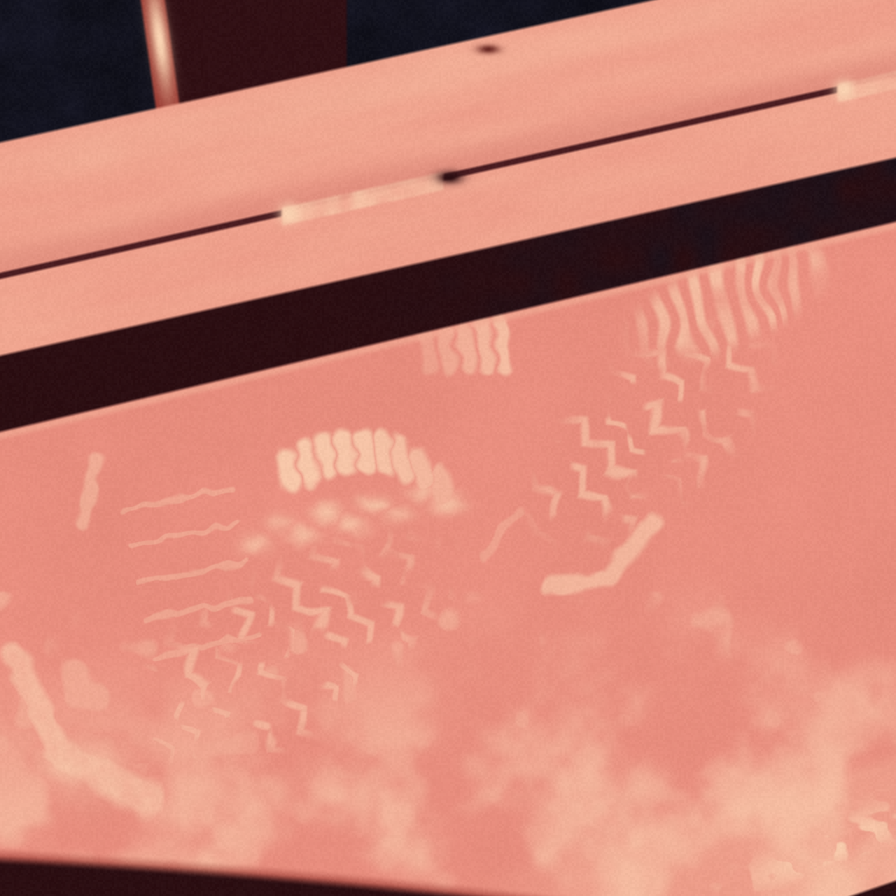
Reproduce this texture procedurally as a three.js fragment shader.

```glsl
varying vec2 vUv;

#define EDGE 0.0025
#define PAINT vec3(0.91, 0.555, 0.495)
#define LIT_PAINT vec3(0.945, 0.665, 0.575)
#define DUST vec3(0.98, 0.83, 0.70)
#define SHADOW vec3(0.17, 0.055, 0.07)
#define NAVY vec3(0.075, 0.075, 0.12)
#define RUST vec3(0.60, 0.23, 0.20)
#define GRAIN 0.022

float hash(vec2 p) {
  vec3 q = fract(vec3(p.xyx) * 0.1031);
  q += dot(q, q.yzx + 33.33);
  return fract((q.x + q.y) * q.z);
}

float noise(vec2 p) {
  vec2 i = floor(p), f = fract(p);
  f = f * f * (3.0 - 2.0 * f);
  return mix(mix(hash(i), hash(i + vec2(1, 0)), f.x),
             mix(hash(i + vec2(0, 1)), hash(i + vec2(1, 1)), f.x), f.y);
}

float fbm(vec2 p) {
  float sum = 0.0, amp = 0.5;
  for (int i = 0; i < 4; i++) {
    sum += amp * noise(p);
    p = p * 2.03 + 17.0;
    amp *= 0.5;
  }
  return sum;
}

float above(float d) { return smoothstep(-EDGE, EDGE, d); }
float between(float x, float a, float b) { return above(x - a) * above(b - x); }

float blob(vec2 p, vec2 c, vec2 r) {
  vec2 d = (p - c) / r;
  return exp(-dot(d, d));
}

float stroke(vec2 p, vec2 a, vec2 b, float w) {
  vec2 d = b - a;
  float t = clamp(dot(p - a, d) / dot(d, d), 0.0, 1.0);
  return 1.0 - smoothstep(w * 0.45, w * 1.2, length(p - a - d * t));
}

vec2 local(vec2 p, vec2 c, float angle) {
  float s = sin(angle), k = cos(angle);
  p -= c;
  return vec2(k * p.x + s * p.y, k * p.y - s * p.x);
}

// Worn zigzag tread inside a soft ellipse
float tread(vec2 p, vec2 c, float angle, vec2 size) {
  vec2 q = local(p, c, angle);
  float zig = abs(fract(q.y * 25.0) - 0.5) * 0.9;
  float row = abs(fract(q.x * 27.0 + zig + noise(p * 35.0) * 0.5) - 0.5);
  float area = 1.0 - smoothstep(0.65, 1.1, length(q / size));
  return smoothstep(0.27, 0.45, row) * area * smoothstep(0.28, 0.65, noise(p * 48.0));
}

float leftPrint(vec2 p) {
  float d = 0.0;
  vec2 w = p + 0.008 * (vec2(noise(p * 75.0), noise(p * 75.0 + 9.0)) - 0.5);
  for (int i = 0; i < 9; i++) {
    float t = float(i) / 8.0;
    vec2 toe = vec2(mix(0.322, 0.492, t), 0.471 + 0.065 * t - 0.085 * t * t * t);
    d = max(d, stroke(w, toe - vec2(-0.003, 0.012), toe + vec2(-0.003, 0.020), 0.012) * (0.95 - 0.4 * t * t * t));
    vec2 lug = vec2(mix(0.285, 0.50, t), 0.392 + 0.045 * t + 0.018 * mod(float(i), 2.0));
    d = max(d, blob(w, lug, vec2(0.017, 0.010)) * (0.45 + 0.4 * hash(vec2(t * 8.0, 4.0))));
  }
  d = max(d, 0.57 * tread(p, vec2(0.315, 0.265), 0.56, vec2(0.225, 0.10)));
  // Heel and sliding scuffs
  float heel = stroke(w, vec2(0.015, 0.270), vec2(0.065, 0.165), 0.016);
  heel = max(heel, stroke(w, vec2(0.070, 0.157), vec2(0.165, 0.108), 0.026));
  heel = max(heel, blob(w, vec2(0.092, 0.145), vec2(0.055, 0.033)));
  d = max(d, heel * (0.4 + 0.55 * fbm(p * 42.0)));
  for (int i = 0; i < 5; i++) {
    float y = 0.267 + 0.041 * float(i);
    vec2 a = vec2(0.17 - 0.008 * float(i), y);
    d = max(d, 0.38 * stroke(w, a, a + vec2(0.12, 0.025), 0.004));
  }
  return max(d, 0.48 * stroke(w, vec2(0.092, 0.415), vec2(0.108, 0.486), 0.009));
}

float rightPrint(vec2 p) {
  vec2 w = p + 0.009 * (vec2(noise(p * 70.0), noise(p * 70.0 + 5.0)) - 0.5);
  vec2 q = local(p, vec2(0.815, 0.665), 0.43);
  float bars = abs(fract(q.x * 43.0 - q.y * 9.0 + noise(p * 28.0)) - 0.5);
  float area = 1.0 - smoothstep(0.65, 1.1, length(q / vec2(0.13, 0.055)));
  float d = area * smoothstep(0.12, 0.38, bars) * (0.25 + 0.6 * noise(p * 45.0));
  d = max(d, 0.62 * tread(p, vec2(0.725, 0.515), 0.72, vec2(0.17, 0.085)));
  float heel = stroke(w, vec2(0.615, 0.344), vec2(0.678, 0.353), 0.011);
  heel = max(heel, stroke(w, vec2(0.678, 0.353), vec2(0.728, 0.414), 0.012));
  d = max(d, heel * 0.65);
  // Separate short toe marks under the rail
  for (int i = 0; i < 5; i++) {
    float x = 0.475 + 0.021 * float(i);
    d = max(d, stroke(w, vec2(x + 0.005, 0.591), vec2(x, 0.625 + 0.004 * float(i)), 0.010) * (0.32 + 0.11 * float(i)));
  }
  return max(d, 0.3 * stroke(w, vec2(0.54, 0.38), vec2(0.58, 0.43), 0.006));
}

void main() {
  vec2 p = vUv;
  float cloud = fbm(p * 9.0);
  float railTop = p.y - 0.841 - 0.218 * p.x;
  float groove = p.y - 0.692 - 0.2225 * p.x;
  float bandTop = p.y - 0.603 - 0.221 * p.x;
  float bandBottom = p.y - 0.518 - 0.2345 * p.x;

  // Dusty lower panel with its footprints and raised corner
  float low = 1.0 - smoothstep(0.03, 0.30, p.y - 0.12 * p.x);
  float dust = max(leftPrint(p), rightPrint(p));
  dust = max(dust, low * 0.65 * smoothstep(0.43, 0.72, cloud));
  dust = max(dust, 0.4 * smoothstep(0.62, 0.85, noise(p * 36.0)) * smoothstep(0.45, 0.6, cloud) * above(0.34 - p.y));
  float lip = p.y + 0.145 - 0.295 * p.x;
  vec3 color = PAINT + 0.035 * (cloud - 0.5);
  color = mix(color, LIT_PAINT, 0.55 * smoothstep(0.018, -0.008, lip) * smoothstep(0.5, 0.7, p.x));
  float cornerWear = blob(local(p, vec2(0.93, 0.055), 0.4), vec2(0), vec2(0.11, 0.025));
  dust = max(dust, cornerWear * smoothstep(0.42, 0.7, noise(p * vec2(65.0, 90.0))));
  color = mix(color, DUST, dust * 0.85);
  color = mix(color, LIT_PAINT, 0.7 * smoothstep(0.008, 0.0, abs(bandBottom + 0.004)));

  // Shadowed slot and the two painted rails
  vec3 slot = mix(SHADOW, NAVY, 0.6 * smoothstep(0.35, 0.8, p.x) * noise(p * 38.0));
  color = mix(color, slot, above(bandBottom));
  vec3 rail = mix(PAINT, LIT_PAINT, 0.45 + 0.6 * fbm(local(p, vec2(0), 0.22) * vec2(7.0, 38.0)));
  rail = mix(rail, PAINT * 0.94, 0.6 * smoothstep(0.045, 0.005, groove) * above(groove));
  rail = mix(rail, DUST, 0.3 * smoothstep(0.035, 0.005, abs(railTop + 0.03)) * cloud);
  color = mix(color, rail, above(bandTop));

  // Groove interrupted by hinge tabs
  float tab = max(between(p.x, 0.315, 0.495), above(p.x - 0.935));
  float gap = (1.0 - smoothstep(0.0015, 0.0055, abs(groove))) * (1.0 - tab);
  color = mix(color, SHADOW * 1.5, gap * 0.95);
  color = mix(color, DUST, tab * between(groove, -0.014, 0.006) * (0.2 + 0.5 * noise(p * 70.0)));
  color = mix(color, DUST, 0.9 * max(blob(p, vec2(0.322, 0.762), vec2(0.011)), blob(p, vec2(0.942, 0.900), vec2(0.011))));
  color = mix(color, SHADOW, blob(p, vec2(0.502, 0.802), vec2(0.014, 0.007)));
  color = mix(color, RUST * 0.7, blob(p, vec2(0.545, 0.945), vec2(0.012, 0.005)));

  // Dark space behind, with a post and its bright side
  float post = between(p.x, 0.178, 0.387);
  vec3 back = mix(NAVY * (0.65 + 0.7 * fbm(p * 24.0)), SHADOW * 1.12, post);
  float side = p.x - 0.160 - 0.14 * (1.0 - p.y);
  back = mix(back, RUST, between(side, -0.003, 0.024));
  back = mix(back, DUST, blob(vec2(side, p.y), vec2(0.012, 0.955), vec2(0.010, 0.055)));
  color = mix(color, back, above(railTop));

  // Shadows along the bottom
  float bottom = 0.043 - 0.05 * p.x - 0.055 * p.x * p.x - p.y;
  color = mix(color, RUST, 0.7 * smoothstep(-0.012, 0.003, bottom));
  color = mix(color, SHADOW, smoothstep(-0.003, 0.009, bottom));
  color = mix(color, SHADOW, above(0.34 * (p.x - 0.95) - p.y));
  color += GRAIN * (hash(floor(p * 384.0)) - 0.5);
  gl_FragColor = vec4(color, 1.0);
}
```
